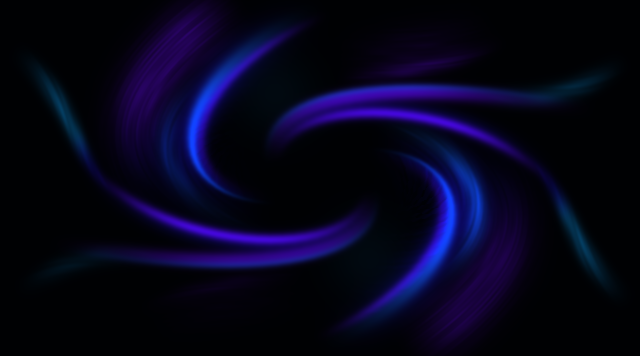
Reproduce this background procedurally as a Shadertoy shader.

```glsl
const vec2 CENTER = vec2(0.005, 0.005);
const int CURVE_STEPS = 28;
const float STREAK_DEPTH = 0.4;
const float FIN_DENSITY = 75.0;

const vec3 NIGHT = vec3(0.0, 0.003, 0.012);
const vec3 VIOLET = vec3(0.27, 0.015, 0.72);
const vec3 PLUM = vec3(0.19, 0.01, 0.46);
const vec3 INDIGO = vec3(0.06, 0.03, 0.52);
const vec3 AZURE = vec3(0.02, 0.30, 0.72);
const vec3 TEAL = vec3(0.02, 0.27, 0.42);

float hash(vec2 cell) {
    vec3 q = fract(vec3(cell.xyx) * 0.1031);
    q += dot(q, q.yzx + 33.33);
    return fract((q.x + q.y) * q.z);
}

float noise(vec2 p) {
    vec2 i = floor(p), f = fract(p);
    f = f * f * (3.0 - 2.0 * f);
    return mix(mix(hash(i), hash(i + vec2(1, 0)), f.x),
               mix(hash(i + vec2(0, 1)), hash(i + vec2(1, 1)), f.x), f.y);
}

vec2 bezier(vec2 a, vec2 b, vec2 c, vec2 d, float t) {
    float s = 1.0 - t;
    return s * s * s * a + 3.0 * s * t * (s * b + t * c) + t * t * t * d;
}

// Signed distance (positive on the left of travel) and position along a curve
vec2 strand(vec2 p, vec2 a, vec2 b, vec2 c, vec2 d) {
    vec2 start = a, result = vec2(0.0);
    float best = 1e5;
    for (int i = 1; i <= CURVE_STEPS; i++) {
        vec2 end = bezier(a, b, c, d, float(i) / float(CURVE_STEPS));
        vec2 dir = end - start, rel = p - start;
        float h = clamp(dot(rel, dir) / dot(dir, dir), 0.0, 1.0);
        float dist = length(rel - dir * h);
        if (dist < best) {
            best = dist;
            float side = dir.x * rel.y - dir.y * rel.x;
            result = vec2(side < 0.0 ? -dist : dist, (float(i - 1) + h) / float(CURVE_STEPS));
        }
        start = end;
    }
    return result;
}

float bell(float x, float width) {
    return exp(-x * x / (width * width));
}

// Rises until 'rise' and falls after 'fall' along the curve
float taper(float t, float rise, float fall) {
    return smoothstep(0.0, rise, t) * (1.0 - smoothstep(fall, 1.0, t));
}

float streaks(vec2 s, float density) {
    float n = noise(vec2(s.x * density + s.y * 9.0, s.y * 7.0));
    return 1.0 - STREAK_DEPTH * n;
}

// One half of the vortex; 'turned' is 1 for the half rotated by 180 degrees
vec3 arms(vec2 p, float turned) {
    vec3 col = vec3(0.0);

    // Broad violet veil
    vec2 s = strand(p, vec2(-0.225, 0.519), vec2(-0.554, 0.284), vec2(-0.648, 0.049), vec2(-0.319, -0.12));
    float veil = bell(s.x, 0.068) * taper(s.y, 0.2, 0.3) * streaks(s, 170.0);
    col += mix(PLUM, INDIGO * 0.6, smoothstep(0.4, 0.9, s.y)) * veil * mix(1.0, 0.75, turned);

    // Bright hook with a thin core and fins on its inner side
    s = strand(p, vec2(0.02, 0.484), vec2(-0.46, 0.284), vec2(-0.472, -0.068), vec2(-0.12, -0.077));
    float width = mix(0.024, 0.006, smoothstep(0.1, 0.9, s.y));
    float hook = taper(s.y, 0.4, 0.55);
    col += mix(TEAL, AZURE, smoothstep(0.2, 0.5, s.y)) * bell(s.x, width) * hook * 0.8;
    col += INDIGO * bell(s.x - 0.006, width * 2.4) * hook * 0.75;
    col += VIOLET * bell(s.x - 0.025, 0.014) * taper(s.y, 0.2, 0.2) * 0.5;
    float fins = noise(vec2(s.y * FIN_DENSITY + s.x * 90.0, s.x * 12.0));
    float inner = smoothstep(0.0, 0.012, s.x) * exp(-max(s.x, 0.0) / 0.045);
    col += INDIGO * fins * inner * taper(s.y, 0.6, 0.65) * mix(0.2, 0.55, turned);

    // Azure band outside the opposite hook
    s = strand(p, vec2(0.127, 0.155), vec2(0.408, 0.12), vec2(0.561, -0.115), vec2(0.315, -0.315));
    float band = taper(s.y, 0.55, 0.6) * streaks(s, 120.0);
    vec3 bandTint = mix(TEAL, AZURE, smoothstep(0.2, 0.6, s.y));
    col += bandTint * bell(s.x, 0.023) * band * mix(0.85, 0.3, turned);
    col += INDIGO * bell(s.x + 0.02, 0.055) * band * mix(0.65, 0.4, turned);

    // Upper sweep and its teal wing
    s = strand(p, vec2(-0.136, 0.026), vec2(-0.19, 0.214), vec2(0.127, 0.303), vec2(0.784, 0.185));
    float sweep = taper(s.y, 0.55, 0.65) * mix(1.0, 0.8, turned);
    col += VIOLET * bell(s.x + 0.004, 0.021) * sweep * 0.85;
    col += AZURE * bell(s.x - 0.012, 0.011) * sweep * 0.4;
    s = strand(p, vec2(0.408, 0.23), vec2(0.596, 0.209), vec2(0.737, 0.225), vec2(0.866, 0.343));
    col += TEAL * bell(s.x, 0.026) * taper(s.y, 0.6, 0.6) * streaks(s, 90.0) * mix(0.6, 0.3, turned);

    // Lower sweep and its teal wing
    s = strand(p, vec2(-0.124, 0.033), vec2(-0.131, 0.237), vec2(0.432, 0.237), vec2(0.662, -0.04));
    sweep = taper(s.y, 0.5, 0.65);
    col += VIOLET * bell(s.x, 0.015) * sweep * 0.9;
    col += INDIGO * bell(s.x - 0.01, 0.028) * sweep * 0.4;
    s = strand(p, vec2(0.561, 0.073), vec2(0.714, -0.056), vec2(0.678, -0.209), vec2(0.878, -0.369));
    width = mix(0.014, 0.027, s.y);
    col += mix(INDIGO, TEAL, smoothstep(0.2, 0.5, s.y)) * bell(s.x, width) * taper(s.y, 0.45, 0.6) * streaks(s, 110.0);

    // Faint smear and haze
    s = strand(p, vec2(0.033, 0.268), vec2(0.174, 0.296), vec2(0.361, 0.296), vec2(0.526, 0.39));
    float smear = bell(s.x, 0.02) + 0.4 * bell(s.x - 0.05, 0.06);
    col += PLUM * smear * taper(s.y, 0.5, 0.5) * streaks(s, 150.0) * mix(0.6, 0.2, turned);
    col += TEAL * 0.12 * bell(length(p - vec2(-0.13, 0.23)), 0.11);
    return col;
}

void mainImage(out vec4 fragColor, in vec2 fragCoord) {
    vec2 p = (fragCoord - 0.5 * iResolution.xy) / iResolution.y - CENTER;
    vec3 col = NIGHT + arms(p, 0.0) + arms(-p, 1.0);
    fragColor = vec4(min(col, 1.0), 1.0);
}
```
